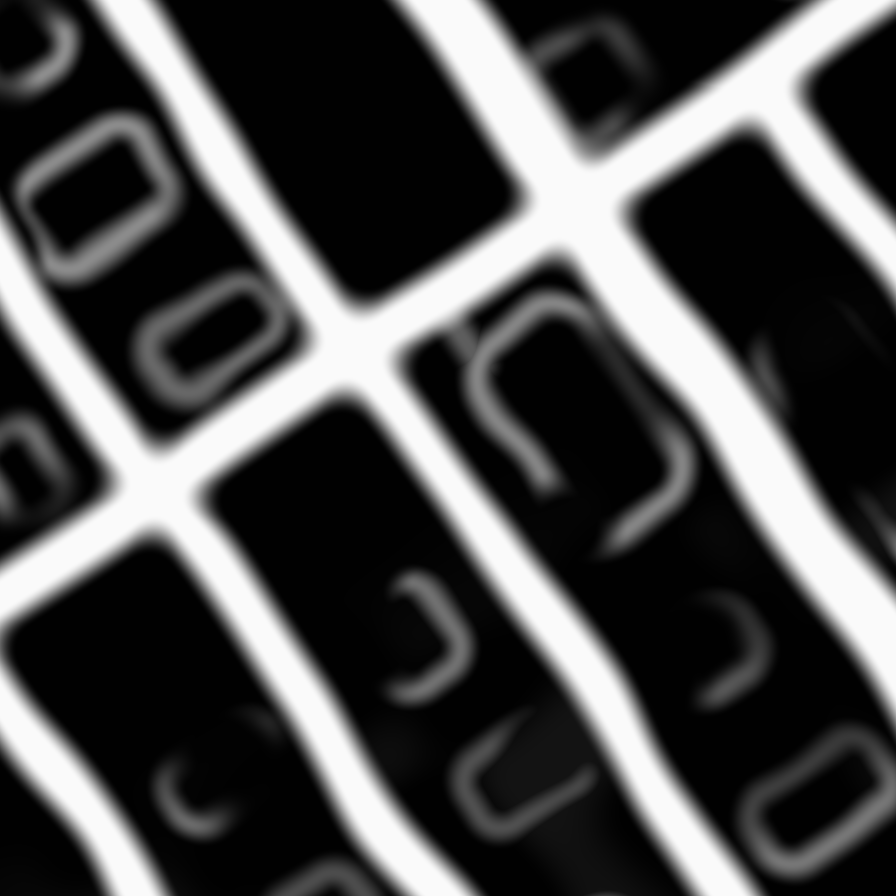
Write a WebGL 1 fragment shader that draws this pattern.

```glsl
precision highp float;
uniform vec2 u_resolution;

float hash(vec2 p) {
  vec3 q = fract(vec3(p.xyx) * 0.1031);
  q += dot(q, q.yzx + 33.33);
  return fract((q.x + q.y) * q.z);
}

float noise(vec2 p) {
  vec2 i = floor(p), f = fract(p);
  f *= f * (3.0 - 2.0 * f);
  return mix(mix(hash(i), hash(i + vec2(1, 0)), f.x),
             mix(hash(i + vec2(0, 1)), hash(i + vec2(1, 1)), f.x), f.y);
}

float smoothMin(float a, float b, float k) {
  float h = max(k - abs(a - b), 0.0) / k;
  return min(a, b) - h * h * k * 0.25;
}

float roundedBox(vec2 p, vec2 halfSize, float radius) {
  vec2 q = abs(p) - halfSize + radius;
  return length(max(q, 0.0)) + min(max(q.x, q.y), 0.0) - radius;
}

// Soft line along the zero contour of a distance
float lane(float d) {
  return 1.0 - smoothstep(0.0, 0.027, abs(d));
}

// Signed distance to the avenue and the parallel streets crossing it
float roadDistance(vec2 q) {
  float streets = 1.0;
  for (int i = 0; i < 5; i++) {
    float k = float(i);
    float wide = i == 3 ? 1.0 : 0.0;
    float bend = 0.022 * (noise(vec2(q.y * 6.0 + 20.0, k * 7.0 + 3.0)) - 0.5);
    float width = 0.024 + 0.011 * wide
                + 0.005 * (noise(vec2(q.y * 11.0 + 40.0, k * 5.0)) - 0.5);
    float d = abs(q.x - 0.13 - 0.272 * k - 0.024 * wide - bend) - width;
    if (i == 4) d = max(d, -0.277 - q.y);
    streets = min(streets, d);
  }
  float bend = 0.012 * (noise(vec2(q.x * 6.0, 61.0)) - 0.5);
  float avenue = abs(q.y + 0.277 - bend) - 0.027;
  return smoothMin(streets, avenue, 0.035);
}

// Broken, faint loops scattered over the blocks
float alleys(vec2 q) {
  vec2 size = vec2(0.272, 0.2);
  vec2 g = (q - vec2(0.13, -0.277)) / size;
  vec2 cell = floor(g);
  bool empty = cell.y == 0.0 || (cell.x == 2.0 && cell.y < 2.0);
  if (empty) return 0.0;

  vec2 id = cell + 17.0;
  vec2 jitter = vec2(hash(id), hash(id + 31.0)) - 0.5;
  vec2 local = (g - cell - 0.5) * size - jitter * vec2(0.05, 0.02);
  vec2 halfSize = mix(vec2(0.035), vec2(0.085, 0.06),
                      vec2(hash(id + 57.0), hash(id + 83.0)));
  float d = roundedBox(local, halfSize, 0.03)
          + 0.014 * (noise(q * 16.0 + 50.0) - 0.5);
  float broken = smoothstep(0.3, 0.65, noise(q * 10.0 + 90.0));
  return lane(d) * broken * mix(0.22, 0.62, hash(id + 119.0));
}

// Larger court below the main crossing, open on two sides
float court(vec2 q) {
  vec2 local = q - vec2(0.833, -0.07);
  float d = roundedBox(local, vec2(0.072, 0.13), 0.045)
          + 0.014 * (noise(q * 15.0 + 30.0) - 0.5);
  float gap = smoothstep(0.03, 0.07, length(local - vec2(-0.08, 0.09)));
  float dim = mix(0.3, 1.0, smoothstep(0.04, 0.11, length(local - vec2(0.07, -0.01))));
  float spur = roundedBox(local - vec2(-0.055, -0.15), vec2(0.002, 0.035), 0.001);
  return 0.52 * max(lane(d) * gap * dim, 0.7 * lane(max(spur, 0.0)));
}

void main() {
  vec2 p = gl_FragCoord.xy / u_resolution;
  // Axes across and along the streets
  vec2 q = vec2(dot(p, vec2(0.825, 0.565)), dot(p, vec2(0.565, -0.825)));

  float road = 1.0 - smoothstep(-0.014, 0.018, roadDistance(q));
  float haze = 0.07 * smoothstep(0.45, 0.9, noise(q * 9.0 + 70.0))
             * smoothstep(-0.1, 0.2, q.y);
  float faint = max(max(alleys(q), court(q)), haze);
  float shade = mix(faint, 0.985, road);
  gl_FragColor = vec4(vec3(0.004 + 0.99 * shade), 1.0);
}
```
